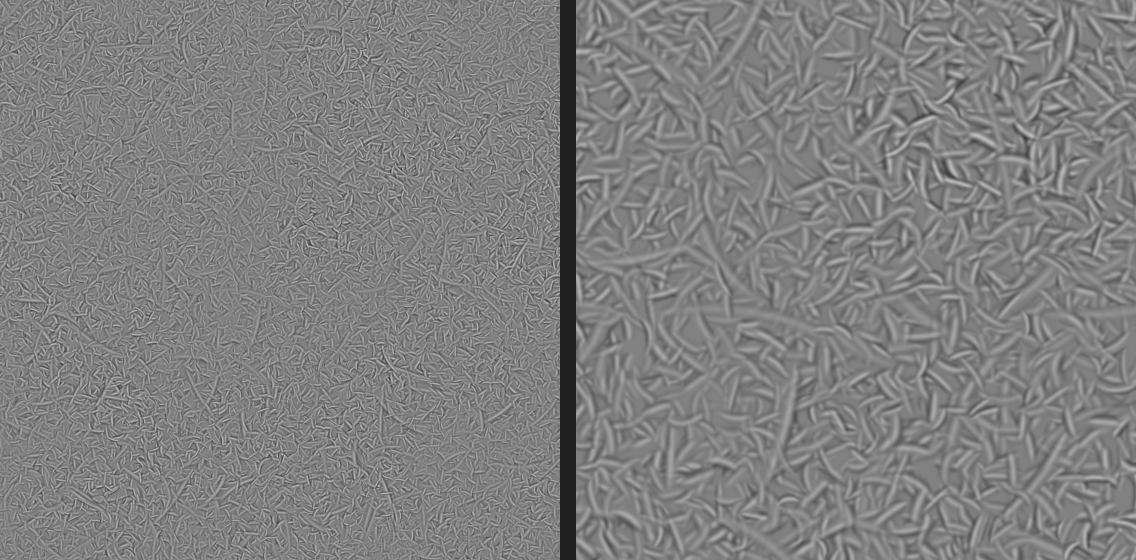
Left, the full canvas; right, a detail of the centre.
Write a three.js fragment shader that draws this texture map.

```glsl
// Grey relief of matted grass: short tangled fibres crossed by a few long bent blades.
varying vec2 vUv;

const float BASE_GREY = 0.506;
const float FIBRE_WIDTH = 0.0014;
const float BLADE_WIDTH = 0.0018;
const float TAU = 6.28318;

float hash(vec2 p) {
  return fract(sin(dot(p, vec2(127.1, 311.7))) * 43758.5453);
}

float valueNoise(vec2 p) {
  vec2 cell = floor(p);
  vec2 f = fract(p);
  f = f * f * (3.0 - 2.0 * f);
  float low = mix(hash(cell), hash(cell + vec2(1.0, 0.0)), f.x);
  float high = mix(hash(cell + vec2(0.0, 1.0)), hash(cell + vec2(1.0, 1.0)), f.x);
  return mix(low, high, f.y);
}

float bump(float t) {
  return exp(-t * t);
}

// Lit crest with an uneven shadow on each flank; averages to zero.
float crest(float t, float shade) {
  return bump(t) - shade * bump(t - 2.0) - (1.0 - shade) * bump(t + 2.0);
}

// Lays one strand over the relief; q is the offset from its centre.
float layStrand(float relief, vec2 q, float angle, float halfLength,
                float bend, float width, float height, float shade) {
  vec2 along = vec2(cos(angle), sin(angle));
  float s = dot(q, along) / halfLength;
  float across = dot(q, vec2(-along.y, along.x)) - bend * (s * s - 0.4);
  float taper = 1.0 - smoothstep(0.35, 1.0, abs(s));
  float t = across / (width * mix(0.65, 1.0, taper));
  float cover = taper * exp(-pow(abs(t) / 2.5, 4.0));
  return relief * (1.0 - 0.85 * cover) + height * taper * crest(t, shade);
}

// Scatters one strand per grid cell, kept with the given chance.
float layStrands(float relief, vec2 p, float cells, float width,
                 float height, float chance, float seed) {
  vec2 home = floor(p * cells);
  for (int j = -1; j <= 1; j++) {
    for (int i = -1; i <= 1; i++) {
      vec2 cell = home + vec2(float(i), float(j));
      vec2 key = cell + seed * vec2(17.3, 9.7);
      if (hash(key + 0.31) < chance) {
        vec2 centre = (cell + vec2(hash(key), hash(key + 5.17))) / cells;
        float halfLength = mix(0.45, 0.9, hash(key + 2.73)) / cells;
        float bend = (hash(key + 3.91) - 0.5) * 0.45 / cells;
        float strength = height * mix(0.5, 1.5, hash(key + 7.43));
        float thickness = width * mix(0.8, 1.25, hash(key + 8.59));
        relief = layStrand(relief, p - centre, TAU * hash(key + 1.37), halfLength,
                           bend, thickness, strength, hash(key + 6.61));
      }
    }
  }
  return relief;
}

void main() {
  float relief = 0.0;

  // Bed of short fibres, finer in each layer
  for (int i = 0; i < 4; i++) {
    float layer = float(i);
    relief = layStrands(relief, vUv, 46.0 + 7.0 * layer, FIBRE_WIDTH, 0.12, 1.0, layer + 1.0);
  }

  // Long blades, partly hidden by the last fibres
  relief = layStrands(relief, vUv, 10.0, BLADE_WIDTH, 0.10, 0.8, 11.0);
  relief = layStrands(relief, vUv, 17.0, BLADE_WIDTH, 0.11, 0.7, 12.0);
  relief = layStrands(relief, vUv, 58.0, FIBRE_WIDTH, 0.12, 0.75, 13.0);

  // Rougher and calmer patches
  float clump = 0.6 * valueNoise(vUv * 9.0) + 0.4 * valueNoise(vUv * 23.0 + 4.0);
  float grey = BASE_GREY + relief * mix(0.6, 1.4, clump);

  gl_FragColor = vec4(vec3(clamp(grey, 0.0, 1.0)), 1.0);
}
```
